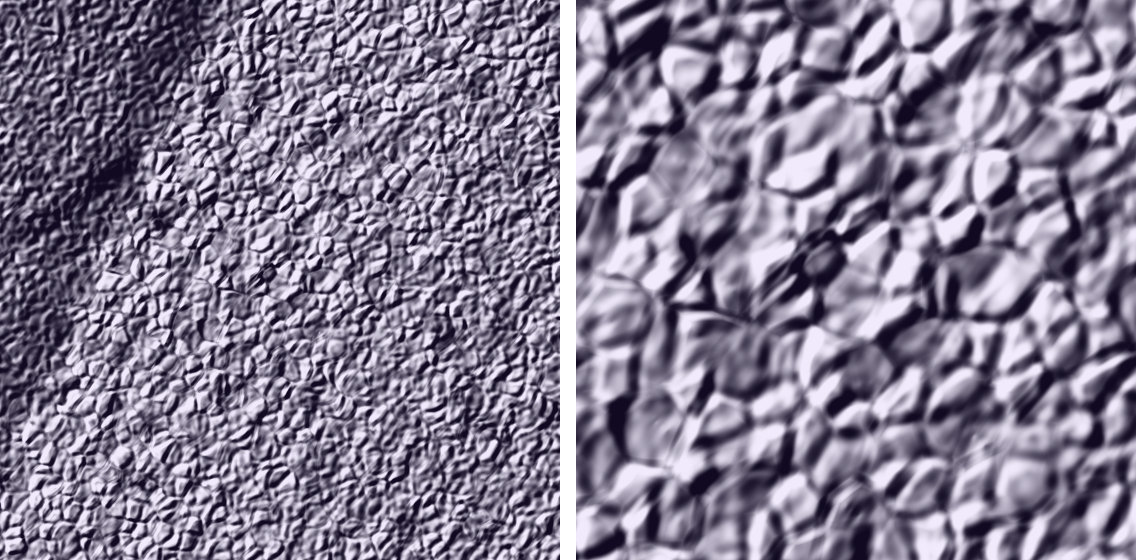
Left, the full canvas; right, a detail of the centre.
Reproduce this texture procedurally as a Shadertoy shader.

```glsl
// Rough stony ground in violet grey: small slanted chips lit from the upper left,
// with a finer, shaded strip on the left. Domed cells and stretched gradient noise
// form a height field; its slope toward the light gives the tone.

#define GRAIN_ANGLE 0.90
#define GRAIN_FREQ vec2(31.0, 48.0)
#define WARP 0.009
#define LIGHT_DIR vec2(-0.78, 0.63)
#define LIGHT_STEP 0.0043
#define RELIEF_GAIN 0.64
#define CAVITY_GAIN 0.28
#define BASE_TONE 0.58
#define STRIP_TONE 0.40
#define TINT vec3(0.012, -0.014, 0.055)

// Random unit vector for a lattice point
vec2 latticeGradient(ivec2 cell) {
    uvec2 u = uvec2(cell + 4096);
    uint h = u.x * 1597u ^ u.y * 51749u;
    h = (h ^ (h >> 15)) * 739391u;
    h = (h ^ (h >> 13)) * 668273u;
    h ^= h >> 16;
    float a = float(h & 65535u) * 6.28319 / 65536.0;
    return vec2(cos(a), sin(a));
}

float gradientNoise(vec2 p) {
    vec2 cell = floor(p), f = p - cell;
    ivec2 i = ivec2(cell);
    vec2 w = f * f * f * (f * (f * 6.0 - 15.0) + 10.0);
    float a = dot(latticeGradient(i), f);
    float b = dot(latticeGradient(i + ivec2(1, 0)), f - vec2(1, 0));
    float c = dot(latticeGradient(i + ivec2(0, 1)), f - vec2(0, 1));
    float d = dot(latticeGradient(i + ivec2(1, 1)), f - vec2(1, 1));
    return mix(mix(a, b, w.x), mix(c, d, w.x), w.y);
}

// Turn into grain space: x runs along the chips, y across them
vec2 grainSpace(vec2 p) {
    float c = cos(GRAIN_ANGLE), s = sin(GRAIN_ANGLE);
    vec2 bend = vec2(gradientNoise(p * 23.0 + 3.1), gradientNoise(p * 23.0 + 41.7));
    p += WARP * bend;
    return vec2(c * p.x + s * p.y, c * p.y - s * p.x);
}

// Flat-topped stones of random height; the gaps between them fall to zero
float chips(vec2 p) {
    vec2 cell = floor(p);
    float nearest = 9.0, second = 9.0, top = 0.0;
    for (int y = -1; y <= 1; y++)
    for (int x = -1; x <= 1; x++) {
        vec2 corner = cell + vec2(x, y);
        vec2 jitter = latticeGradient(ivec2(corner));
        float d = length(corner + 0.5 + 0.42 * jitter - p);
        if (d < nearest) {
            second = nearest;
            nearest = d;
            top = 0.65 + 0.35 * latticeGradient(ivec2(corner) + 517).x;
        } else second = min(second, d);
    }
    return top * smoothstep(0.0, 0.42, second - nearest);
}

float groundHeight(vec2 p, float coarse) {
    vec2 q = grainSpace(p);
    float lumps = 1.3 * gradientNoise(q * GRAIN_FREQ * 0.52 + 11.3);
    float stones = 0.85 * chips(q * GRAIN_FREQ);
    float grit = gradientNoise(q * GRAIN_FREQ * vec2(2.0, 1.7) + 27.9);
    float dust = gradientNoise(q * GRAIN_FREQ * 2.9 + 63.2);
    return (lumps + stones) * mix(0.5, 1.0, coarse)
         + grit * mix(1.1, 0.6, coarse) + 0.3 * dust;
}

float segmentDistance(vec2 p, vec2 a, vec2 b) {
    vec2 ab = b - a;
    return length(p - a - ab * clamp(dot(p - a, ab) / dot(ab, ab), 0.0, 1.0));
}

void mainImage(out vec4 fragColor, in vec2 fragCoord) {
    vec2 p = fragCoord / iResolution.y;

    // Large zones: shaded strip, coarse middle band, finer far side
    float drift = gradientNoise(p * 4.0 + 7.7);
    float ragged = gradientNoise(p * 13.0 + 19.4);
    float side = p.x - 0.04 - 0.449 * (p.y - 0.22) + 0.03 * drift + 0.035 * ragged;
    float band = smoothstep(-0.035, 0.03, side);
    float farSide = smoothstep(0.3, 0.75, side + 0.3 * drift);
    float coarse = band * (1.0 - 0.6 * farSide);

    // Slope toward the light
    vec2 toLight = LIGHT_DIR * LIGHT_STEP;
    float relief = groundHeight(p - toLight, coarse) - groundHeight(p + toLight, coarse);

    // Gaps between stones and scattered deep cracks
    vec2 q = grainSpace(p);
    float cavity = chips(q * GRAIN_FREQ) - 0.4;
    float crack = smoothstep(0.24, 0.42, gradientNoise(q * vec2(13.0, 27.0) + 83.0));

    // Shadow under the ledge, deepest in one slanted hollow
    float ledge = exp(-pow((side + 0.055) / 0.05, 2.0)) * mix(0.05, 0.20, p.y);
    float hollowDist = segmentDistance(p, vec2(0.05, 0.58), vec2(0.24, 0.72));
    float hollow = 1.0 - smoothstep(0.0, 0.03, hollowDist + 0.022 * ragged);

    float tone = mix(STRIP_TONE, BASE_TONE, band) - 0.07 * farSide + 0.10 * drift;
    float contrast = RELIEF_GAIN * mix(0.85, 1.0, band) * (1.0 - 1.8 * ledge);
    tone += contrast * relief + CAVITY_GAIN * mix(0.4, 1.0, coarse) * cavity;
    tone -= 0.30 * crack * mix(0.4, 1.0, coarse) + ledge + 0.26 * hollow;

    // Soft ends keep the darks violet and the lights just short of white
    tone = mix(0.05, 0.93, smoothstep(-0.05, 1.05, tone));
    vec3 color = tone + TINT + vec3(0.0, 0.0, 0.025) * (1.0 - tone);
    fragColor = vec4(clamp(color, 0.0, 1.0), 1.0);
}
```
